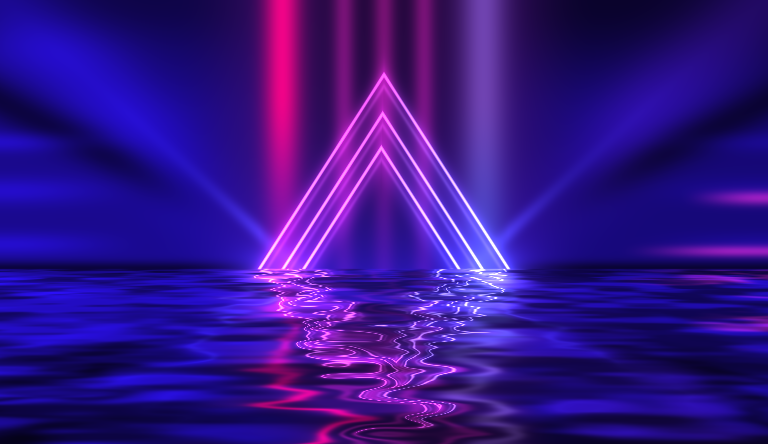
Give the GLSL for this background, as a Shadertoy shader.

```glsl
// Nested neon chevrons before light curtains, mirrored in rippling water.
#define HORIZON 0.394
#define APEX 0.832
#define SLOPE 1.56
#define LINE_WIDTH 0.0028
#define RIPPLE 0.95
#define PINK vec3(0.98, 0.01, 0.54)
#define VIOLET vec3(0.40, 0.10, 0.70)
#define BLUE vec3(0.13, 0.045, 0.76)
#define SKY vec3(0.30, 0.36, 0.90)
#define NIGHT vec3(0.13, 0.025, 0.20)

float gauss(float x, float width) {
    return exp(-x * x / (width * width));
}

float hash(vec2 p) {
    p = fract(p * vec2(0.1031, 0.1137));
    p += dot(p, p.yx + 33.33);
    return fract((p.x + p.y) * p.x * 7.31);
}

float noise(vec2 p) {
    vec2 i = floor(p), f = fract(p);
    f = f * f * (3.0 - 2.0 * f);
    return mix(mix(hash(i), hash(i + vec2(1, 0)), f.x),
               mix(hash(i + vec2(0, 1)), hash(i + vec2(1, 1)), f.x), f.y);
}

float fbm(vec2 p) {
    return 0.68 * noise(p) + 0.32 * noise(p * vec2(1.9, 2.1) + 17.3);
}

// Blue side walls with diagonal beams, shadows and horizontal streaks
vec3 walls(vec2 p) {
    float a = abs(p.x), right = smoothstep(-0.1, 0.1, p.x);
    float height = p.y - HORIZON;
    float side = smoothstep(0.18, 0.48, a);
    vec3 col = mix(NIGHT, vec3(0.15, 0.08, 0.66), exp(-height * 4.5));
    vec3 wall = BLUE * mix(0.74, 0.62, right);
    wall *= 1.0 - mix(0.5, 0.65, right) * smoothstep(0.72, 1.0, p.y);
    col = mix(col, wall, side * 0.92);

    float beam = (p.y - 0.22 - 0.91 * a) / 1.35;
    vec3 beamColor = mix(BLUE, vec3(0.26, 0.07, 0.60), right);
    col += beamColor * gauss(beam, 0.10) * smoothstep(0.25, 0.6, a) * 0.36;
    col += SKY * gauss(beam, 0.016) * exp(-abs(a - 0.28) * 9.0) * 0.35;
    col += BLUE * gauss(a - 0.85, 0.3) * gauss(p.y - 0.89, 0.07) * 0.22 * (1.0 - right);

    float shadow = gauss((p.y - 0.34 - 0.5 * a) / 1.12, 0.045);
    col *= 1.0 - 0.55 * shadow * smoothstep(0.32, 0.65, a);

    float edge = smoothstep(0.52, 0.85, a);
    float streaks = gauss(p.y - 0.68, 0.022) + gauss(p.y - 0.57, 0.03) + gauss(p.y - 0.45, 0.025);
    col += BLUE * streaks * edge * mix(0.32, 0.15, right);
    float pinkStreaks = gauss(p.y - 0.554, 0.016) * smoothstep(0.66, 0.85, a)
                      + gauss(p.y - 0.434, 0.013) * smoothstep(0.52, 0.8, a);
    col += vec3(0.50, 0.08, 0.20) * pinkStreaks * right;
    return col * (1.0 - 0.6 * side * gauss(height, 0.017));
}

// Vertical light curtains, blended over the walls and fading toward the water
vec3 curtains(vec3 col, vec2 p) {
    float fade = smoothstep(HORIZON, 0.8, p.y);
    col += VIOLET * 0.16 * gauss(abs(p.x) - 0.25, 0.12);
    for (int i = -1; i <= 1; i++) {
        float x = p.x - 0.09 * float(i);
        col += vec3(0.34, 0.04, 0.22) * gauss(x, 0.024) * mix(0.35, 0.95, fade);
    }
    vec3 cool = mix(SKY, vec3(0.48, 0.30, 0.75), fade);
    vec3 warm = mix(vec3(0.62, 0.08, 0.74), PINK, fade);
    col = mix(col, cool, gauss(p.x - 0.224, 0.05) * mix(0.6, 0.85, fade));
    return mix(col, warm, gauss(p.x + 0.229, 0.04) * mix(0.5, 0.95, fade));
}

// Three nested chevrons, each a bright edge with a faint inner edge
vec3 chevrons(vec2 p, float soft) {
    vec3 col = vec3(0.0);
    float rise = clamp((p.y - HORIZON) / (APEX - HORIZON), 0.0, 1.0);
    float right = smoothstep(-0.05, 0.12, p.x);
    vec3 tint = mix(vec3(0.95, 0.42, 0.88), vec3(0.76, 0.68, 0.98), right);
    vec3 halo = mix(vec3(0.70, 0.12, 0.62), vec3(0.26, 0.30, 0.80), right * (1.0 - 0.6 * rise));
    vec2 normal = normalize(vec2(SLOPE, 1.0));
    for (int i = 0; i < 3; i++) {
        float k = float(i);
        float top = APEX - 0.088 * k + 0.011 * k * (k - 1.0) * 0.5;
        float d = dot(vec2(abs(p.x + 0.003 * k), p.y - top), normal);
        float core = 1.0 - smoothstep(LINE_WIDTH - soft, LINE_WIDTH + soft, abs(d));
        float inner = gauss(d + 0.014, 0.003 + soft * 0.5);
        col += mix(tint, vec3(1.0), 0.6 * (1.0 - rise)) * core * mix(0.9, 0.6, rise);
        col += tint * inner * 0.16;
        col += halo * (exp(-abs(d) / 0.010) * 0.36 + gauss(d + 0.015, 0.025) * 0.22);
    }
    return col;
}

vec3 scene(vec2 p, float soft) {
    float foot = gauss(abs(p.x) - 0.25, 0.07) * gauss(p.y - HORIZON, 0.05);
    return curtains(walls(p), p) + chevrons(p, soft) + SKY * foot * 0.25;
}

// Mirror the scene through ripples that grow toward the viewer
vec3 water(vec2 p, float soft) {
    float depth = HORIZON - p.y;
    vec2 wave = vec2(p.x * 2.1 / (depth + 0.13), 12.0 * log(depth + 0.06)) + 60.0;
    float swayX = fbm(wave) - 0.5, swayY = fbm(wave * vec2(0.8, 0.9) + 31.7) - 0.5;
    vec2 q = vec2(p.x + swayX * (0.09 + RIPPLE * depth),
                  HORIZON + 0.02 + abs(depth * 1.08 + swayY * (0.05 + 0.5 * depth)));
    float crest = smoothstep(0.25, 0.75, fbm(wave * vec2(0.8, 1.2) + 11.1));
    vec3 col = scene(q, soft * 1.5) * mix(0.58, 1.0, crest);
    float side = smoothstep(0.2, 0.5, abs(p.x));
    col += BLUE * mix(0.08, 0.28, crest) * (1.0 - depth);
    float glint = gauss(abs(p.x) - 0.25, 0.07) * exp(-depth * 11.0);
    col += mix(vec3(0.65, 0.3, 0.6), vec3(0.5, 0.5, 0.7), step(0.0, p.x)) * glint * crest * 0.7;
    col *= 1.0 - side * smoothstep(0.06, 0.4, depth) * mix(0.48, 0.12, crest);
    return col * (1.0 - 0.3 * side * gauss(depth, 0.015));
}

void mainImage(out vec4 fragColor, in vec2 fragCoord) {
    vec2 p = vec2(fragCoord.x - 0.5 * iResolution.x, fragCoord.y) / iResolution.y;
    float pixel = 1.0 / iResolution.y;
    vec3 above = scene(vec2(p.x, max(p.y, HORIZON)), pixel);
    vec3 below = water(vec2(p.x, min(p.y, HORIZON)), pixel);
    vec3 col = mix(below, above, smoothstep(-pixel, pixel, p.y - HORIZON));
    fragColor = vec4(min(col, 1.0), 1.0);
}
```
